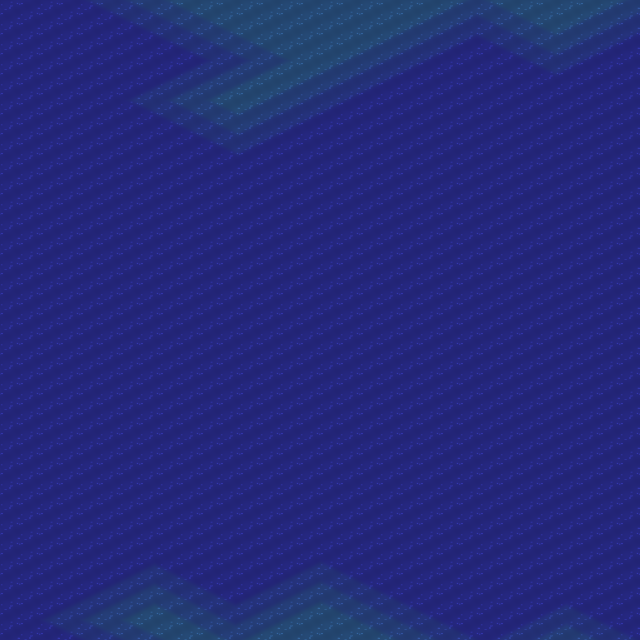
Give the GLSL for this texture, as a Shadertoy shader.

```glsl
// Deep blue water tiled with 2:1 diamonds, 16 across and 32 down, each holding
// the same hashed glints on a slanted ripple. Teal shallows are boxes in
// diagonal coordinates, fading outward in mitred steps.

float hash(float n) {
    return fract(sin(n * 91.345) * 43758.5453);
}

// Mitred distance to a box given as (min a, max a, min b, max b)
float boxDistance(vec2 p, vec4 box) {
    vec2 outside = max(box.xz - p, p - box.yw);
    return max(outside.x, outside.y);
}

// Shallows: 0 in deep water, 1 in the core, with two soft steps between
float shallows(vec2 uv) {
    float down = 2.0 * (1.0 - uv.y);
    vec2 p = vec2(uv.x + down, uv.x - down);
    vec4 banks[6] = vec4[6](
        vec4(-9.0, 0.73, 0.26, 9.0),
        vec4(0.64, 0.73, 0.013, 9.0),
        vec4(-9.0, 0.977, 0.76, 9.0),
        vec4(2.13, 9.0, -1.745, -1.647),
        vec4(2.383, 9.0, -9.0, -1.38),
        vec4(2.90, 9.0, -9.0, -1.13));
    float d = 9.0;
    for (int i = 0; i < 6; i++) d = min(d, boxDistance(p, banks[i]));

    float level = 0.0;
    for (int i = 0; i < 3; i++) {
        float edge = 0.062 * float(i);
        level += 1.0 - smoothstep(edge - 0.012, edge + 0.012, d);
    }
    return level / 3.0;
}

// Glints of one diamond, wrapped so they repeat in every diamond
float glints(vec2 cell) {
    float light = 0.0;
    for (int i = 0; i < 11; i++) {
        float n = float(i);
        vec2 centre = vec2((n + hash(n + 1.0)) / 11.0, 0.28 + 0.46 * hash(n + 21.0));
        vec2 e = fract(cell - centre + 0.5) - 0.5;
        // Offset in 32nds of the diamond's width
        vec2 d = abs(vec2(16.0 * (e.x + e.y), 8.0 * (e.x - e.y)));
        vec2 size = vec2(0.5 + 0.5 * hash(n + 41.0), 0.45);
        vec2 cover = 1.0 - smoothstep(size - 0.4, size + 0.4, d);
        light = max(light, cover.x * cover.y * mix(0.35, 1.0, hash(n + 61.0)));
    }
    return light;
}

void mainImage(out vec4 fragColor, in vec2 fragCoord) {
    vec2 uv = fragCoord / iResolution.xy;

    // Diamond coordinates: x runs along the ripples, y across them
    vec2 cell = vec2(16.0 * uv.x + 32.0 * uv.y, 16.0 * uv.x - 32.0 * uv.y);

    vec3 deep = vec3(0.14, 0.148, 0.48);
    vec3 shallow = vec3(0.14, 0.275, 0.44);
    vec3 color = mix(deep, shallow, shallows(uv));

    // Faint slanted ripple, then the bright specks
    float ripple = -cos(6.2832 * cell.y) + 0.4 * sin(6.2832 * (2.0 * cell.x + cell.y));
    color *= 1.0 + 0.035 * ripple;
    color *= 1.0 + 0.42 * glints(cell);

    fragColor = vec4(color, 1.0);
}
```
